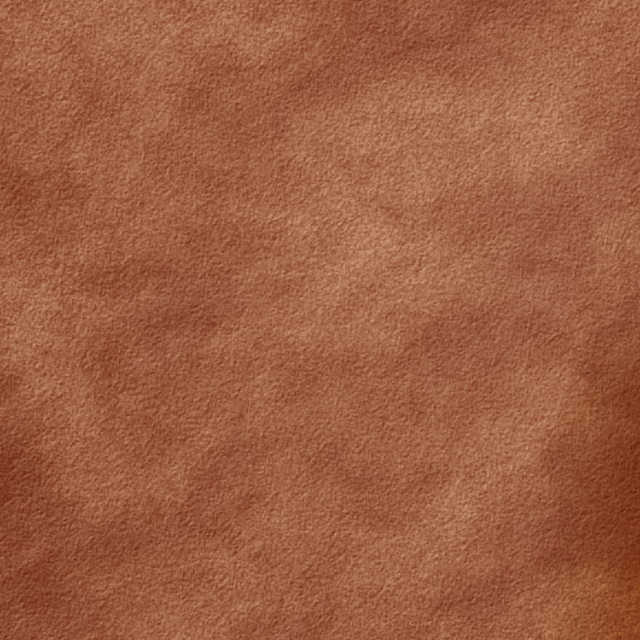
A WebGL 1 fragment shader for this texture:

```glsl
precision highp float;
uniform vec2 u_resolution;

float hash(vec2 cell) {
  vec3 h = fract(cell.xyx * vec3(0.1031, 0.1030, 0.0973));
  h += dot(h, h.yzx + 33.33);
  return fract((h.x + h.y) * h.z);
}

float noise(vec2 p) {
  vec2 i = floor(p), f = fract(p);
  f = f * f * (3.0 - 2.0 * f);
  return mix(mix(hash(i), hash(i + vec2(1.0, 0.0)), f.x),
             mix(hash(i + vec2(0.0, 1.0)), hash(i + 1.0), f.x), f.y);
}

mat2 rotation(float angle) {
  float c = cos(angle), s = sin(angle);
  return mat2(c, -s, s, c);
}

float fbm(vec2 p) {
  float sum = 0.0, amplitude = 0.5;
  for (int octave = 0; octave < 5; octave++) {
    sum += amplitude * noise(p);
    p = rotation(0.6) * p * 2.03 + 17.3;
    amplitude *= 0.52;
  }
  return sum;
}

// Thin broken folds running along the given angle
float creases(vec2 p, float angle, vec2 scale) {
  vec2 q = rotation(angle) * p * scale;
  q.y += 1.6 * noise(p * 13.0 + angle) + 0.5 * noise(p * 45.0);
  float fold = 1.0 - smoothstep(0.0, 0.09, abs(noise(q + angle * 9.0) - 0.5));
  return fold * smoothstep(0.45, 0.75, noise(p * 5.0 + angle * 23.0));
}

// Fine pebbles cut by folds in three directions
float surfaceHeight(vec2 p) {
  float pebbles = 0.5 * noise(rotation(0.7) * p * vec2(175.0, 215.0))
                + 0.5 * noise(rotation(0.4) * p * 320.0 + 51.0);
  float folds = creases(p, 0.85, vec2(15.0, 70.0))
              + 0.8 * creases(p, 1.5, vec2(12.0, 60.0))
              + 0.6 * creases(p, 2.3, vec2(7.0, 38.0));
  return pebbles - 0.22 * folds;
}

void main() {
  vec2 p = gl_FragCoord.xy / min(u_resolution.x, u_resolution.y);

  // Cloudy worn patches with ragged rims, drawn out along the rising diagonal
  vec2 along = rotation(0.55) * p;
  vec2 warp = vec2(fbm(p * 5.0 + 3.0), fbm(p * 5.0 + 29.0)) - 0.5;
  float patches = fbm(along * vec2(3.8, 6.4) + warp * 1.8 + 8.0) - 0.48;
  float mottle = fbm(along * vec2(18.0, 28.0) + warp * 3.0 + 61.0) - 0.48;
  float tone = 0.41 + 0.85 * patches + 0.5 * mottle;

  // Broad sheen on the right, dimmer left side
  vec2 toSheen = (p - vec2(0.8, 0.62)) * vec2(2.6, 3.0);
  tone += 0.24 * exp(-dot(toSheen, toSheen));
  tone -= 0.1 * (1.0 - smoothstep(0.0, 0.35, p.x));

  // Grain lit from the upper left, with rubbed pigment specks
  vec2 toLight = vec2(-0.0009, 0.0012);
  float relief = surfaceHeight(p + toLight) - surfaceHeight(p - toLight);
  float specks = noise(p * 290.0 + 90.0) - 0.5;
  tone += 0.82 * relief + 0.5 * specks * (0.9 + patches);

  vec3 darkTan = vec3(0.525, 0.26, 0.145);
  vec3 paleTan = vec3(0.715, 0.5, 0.37);
  vec3 color = mix(darkTan, paleTan, clamp(tone, -0.35, 1.4));

  // Cool wine tint in the dark patches
  color += vec3(-0.004, -0.004, 0.015) * smoothstep(0.02, -0.2, patches);

  // Deep saturated shade at the lower right edge
  float shade = smoothstep(0.8, 1.03, p.x + 0.08 * warp.x)
              * (1.0 - smoothstep(0.3, 0.62, p.y));
  color = mix(color, color * vec3(0.84, 0.64, 0.45), shade);

  gl_FragColor = vec4(clamp(color, 0.0, 1.0), 1.0);
}
```
